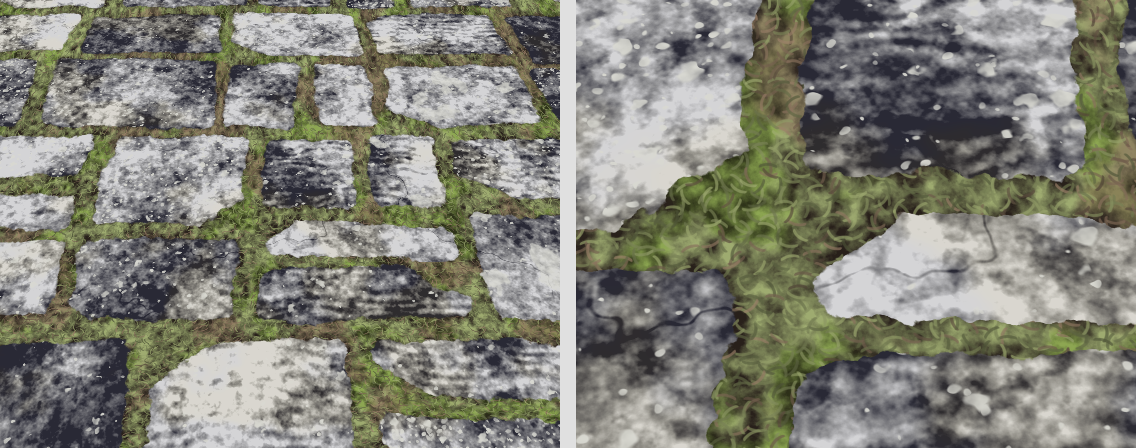
Left, the full canvas; right, a detail of the centre.
A Shadertoy shader for this texture:

```glsl
// Weathered grey paving slabs in receding rows, with moss and dry grass in the joints.

const vec3 STONE_DARK = vec3(0.35, 0.35, 0.38);
const vec3 STONE_MID = vec3(0.56, 0.56, 0.57);
const vec3 STONE_LIGHT = vec3(0.76, 0.76, 0.77);
const vec3 MOSS_DARK = vec3(0.26, 0.25, 0.18);
const vec3 MOSS_MID = vec3(0.41, 0.43, 0.29);
const vec3 MOSS_LIGHT = vec3(0.55, 0.59, 0.39);
const vec3 FRESH_GREEN = vec3(0.38, 0.48, 0.18);
const vec3 DRY_BROWN = vec3(0.40, 0.33, 0.27);
const vec3 LICHEN = vec3(0.85, 0.85, 0.82);
const float HORIZON = 2.1;               // in canvas heights
const float VANISH_X = 0.48;             // in canvas widths
const vec2 BLOCK = vec2(1.12, 0.76);     // block of paving cut into slabs
const vec2 JOINT = vec2(0.018, 0.042);   // range of half joint widths
const float CORNER = 0.025;

float hash(vec2 p) {
    vec3 q = fract(p.xyx * 0.1031);
    q += dot(q, q.yzx + 33.33);
    return fract((q.x + q.y) * q.z);
}

float rnd(float id, float k) { return hash(vec2(id * 917.0, k * 7.31 + 1.7)); }

float noise(vec2 p) {
    vec2 i = floor(p), f = fract(p);
    f = f * f * (3.0 - 2.0 * f);
    return mix(mix(hash(i), hash(i + vec2(1, 0)), f.x),
               mix(hash(i + vec2(0, 1)), hash(i + vec2(1, 1)), f.x), f.y);
}

float fbm(vec2 p) {
    float sum = 0.0, amp = 0.516;
    for (int i = 0; i < 5; i++) {
        sum += amp * noise(p);
        p = mat2(1.6, 1.2, -1.2, 1.6) * p + 13.7;
        amp *= 0.5;
    }
    return sum;
}

// Three-tone ramp: -1 is dark, 0 is mid, 1 is light
vec3 ramp(vec3 dark, vec3 mid, vec3 light, float u) {
    return max(mid + (light - mid) * max(u, 0.0) + (mid - dark) * min(u, 0.0), 0.05);
}

// Cuts a block at random into slabs; returns signed distance, sets slab id
float slabDistance(vec2 g, out float id) {
    float row = floor(g.y / BLOCK.y);
    g.x += BLOCK.x * hash(vec2(row, 5.0));
    vec2 cell = vec2(floor(g.x / BLOCK.x), row);
    vec2 lo = cell * BLOCK, hi = lo + BLOCK;
    id = hash(cell + 41.0);
    for (int i = 0; i < 3; i++) {
        vec2 size = hi - lo;
        if (size.x < 0.8 && size.x * size.y < mix(0.16, 0.46, rnd(id, 1.0))) break;
        int axis = size.x > size.y * mix(1.0, 1.9, rnd(id, 2.0)) ? 0 : 1;
        float cut = mix(lo[axis], hi[axis], mix(0.41, 0.59, rnd(id, 3.0)));
        bool upper = g[axis] > cut;
        if (upper) lo[axis] = cut; else hi[axis] = cut;
        id = rnd(id, upper ? 4.0 : 5.0);
    }
    // Uneven joints, skewed sides and rough edges
    lo += mix(vec2(JOINT.x), vec2(JOINT.y), vec2(rnd(id, 6.0), rnd(id, 7.0)));
    hi -= mix(vec2(JOINT.x), vec2(JOINT.y), vec2(rnd(id, 8.0), rnd(id, 9.0)));
    vec2 c = g - 0.5 * (lo + hi), halfSize = 0.5 * (hi - lo);
    c += c.yx * (vec2(rnd(id, 10.0), rnd(id, 11.0)) - 0.5) * vec2(0.14, 0.09);
    c += (vec2(fbm(g * 9.0), fbm(g * 9.0 + 50.0)) - 0.5) * 0.045;
    vec2 q = abs(c) - halfSize + CORNER;
    float d = length(max(q, 0.0)) + min(max(q.x, q.y), 0.0) - CORNER;
    // One broken corner
    vec2 side = vec2(rnd(id, 12.0) < 0.5 ? -1.0 : 1.0, rnd(id, 13.0) < 0.5 ? -1.0 : 1.0);
    vec2 n = vec2(0.6, 0.8);
    float chip = 0.1 * pow(rnd(id, 14.0), 2.0);
    return max(d, dot(c * side, n) - dot(halfSize, n) + chip);
}

// Pale lichen: scattered dots in three sizes and a few crusts
float lichen(vec2 g, float id) {
    float cover = 0.0, amount = 0.04 + 0.4 * pow(rnd(id, 20.0), 3.0);
    for (int i = 0; i < 3; i++) {
        float scale = 26.0 + 19.0 * float(i);
        vec2 p = g * scale + (noise(g * 110.0) - 0.5) * 0.35, c = floor(p);
        vec2 center = 0.35 + 0.3 * vec2(hash(c + 3.0), hash(c + 9.0));
        float radius = mix(0.1, 0.32, hash(c + 17.0));
        float dot1 = 1.0 - smoothstep(radius - 0.08, radius + 0.06, length(fract(p) - center));
        cover = max(cover, dot1 * step(hash(c + 29.0 * float(i + 1)), amount));
    }
    float crust = smoothstep(0.57, 0.63, fbm(g * 13.0 + 70.0)) * step(0.72, rnd(id, 21.0));
    return max(cover, crust * 0.85) * (0.55 + 0.45 * noise(g * 90.0));
}

vec3 stoneColor(vec2 g, float d, float id) {
    float u = 0.25 + (rnd(id, 15.0) - 0.5) * 1.5 - 0.9 * step(0.86, rnd(id, 16.0));
    u += (fbm(g * 6.0 + id * 30.0) - 0.5) * 5.0;
    u += (fbm(g * 55.0) - 0.5) * 3.6 + (noise(g * 190.0) - 0.5) * 0.8;
    u -= 1.1 * smoothstep(0.56, 0.7, fbm(g * 24.0 + 20.0));
    // Chisel ridges and hairline cracks on some slabs
    float ridges = sin(g.y * 190.0 + 9.0 * noise(g * 14.0)) * noise(g * vec2(45.0, 30.0));
    u += ridges * 0.9 * step(0.68, rnd(id, 17.0));
    float crack = 1.0 - smoothstep(0.0, 0.008, abs(fbm(g * 3.5 + 8.0) - 0.5));
    u -= crack * 1.1 * step(0.6, rnd(id, 18.0)) * smoothstep(0.45, 0.6, noise(g * 6.0));
    u -= 0.6 * smoothstep(-0.025, 0.0, d);
    vec3 col = ramp(STONE_DARK, STONE_MID, STONE_LIGHT, clamp(u, -1.9, 1.35));
    col += vec3(0.02, 0.01, -0.03) * smoothstep(0.5, 0.65, fbm(g * 5.0 + 33.0));
    return mix(col, LICHEN, lichen(g, id));
}

vec3 mossColor(vec2 m, float d) {
    float u = 0.2 + (fbm(m * 65.0) - 0.5) * 5.5 + (fbm(m * 15.0) - 0.5) * 2.5;
    u -= 1.0 * exp(-max(d, 0.0) / 0.009);
    float dry = smoothstep(0.48, 0.62, fbm(m * 7.0 + 90.0));
    vec3 col = ramp(MOSS_DARK, MOSS_MID, MOSS_LIGHT, clamp(u, -1.7, 1.5));
    float light = 1.0 + 0.28 * clamp(u, -1.7, 1.2);
    col = mix(col, FRESH_GREEN * light, 0.6 * smoothstep(0.5, 0.64, fbm(m * 11.0 + 40.0)));
    col = mix(col, DRY_BROWN * light, 0.65 * dry);
    // Crossing blades and dry stalks
    for (int i = 0; i < 4; i++) {
        float turn = 0.8 * float(i) + 0.3;
        vec2 p = mat2(cos(turn), sin(turn), -sin(turn), cos(turn)) * m * 42.0 + 7.0 * float(i);
        vec2 c = floor(p), f = fract(p) - 0.5;
        float a = 6.283 * hash(c + 2.0);
        f = vec2(f.x * cos(a) + f.y * sin(a), f.y * cos(a) - f.x * sin(a));
        f.y += f.x * f.x * 0.7 - 0.05;
        float blade = 1.0 - smoothstep(0.03, 0.1, length(vec2(max(abs(f.x) - 0.32, 0.0), f.y)));
        vec3 tone = mix(MOSS_LIGHT, DRY_BROWN * 1.35, step(hash(c + 5.0), 0.15 + 0.6 * dry));
        col = mix(col, tone * mix(0.55, 1.15, hash(c + 8.0)), 0.65 * blade);
    }
    return col;
}

void mainImage(out vec4 fragColor, in vec2 fragCoord) {
    vec2 p = fragCoord / iResolution.y;
    float aspect = iResolution.x / iResolution.y;
    // Tilted ground plane
    float depth = HORIZON / (HORIZON - p.y);
    float x = (p.x - VANISH_X * aspect) * depth;
    vec2 ground = vec2(x, (depth - 1.0) * HORIZON + 0.46);
    vec2 mossPlane = vec2(x, p.y * 1.4);

    float id;
    float d = slabDistance(ground, id);
    d += (fbm(mossPlane * 50.0 + 11.0) - 0.5) * 0.022;
    float soft = 1.2 * depth / iResolution.y;
    float joint = smoothstep(-soft, soft, d);
    vec3 col = mix(stoneColor(ground, d, id), mossColor(mossPlane, d), joint);
    fragColor = vec4(clamp(col, 0.0, 1.0), 1.0);
}
```
